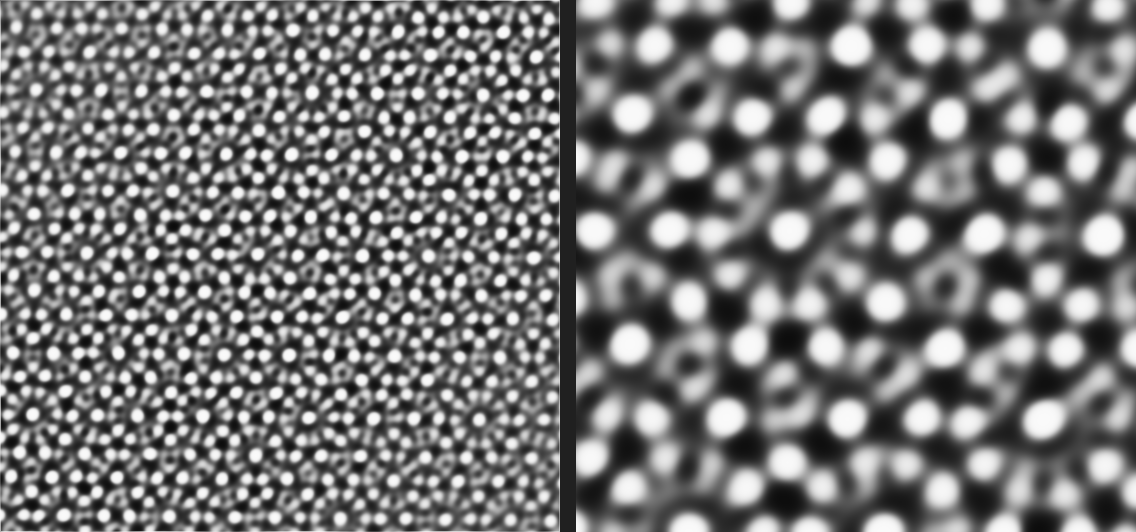
Left: the whole. Right: its middle third, enlarged.
Write a WebGL 2 fragment shader that draws this pattern.

```glsl
#version 300 es
precision highp float;
// Grey quasicrystal surface: tenfold plane waves form bright atoms and dark hollows.

uniform vec2 u_resolution;
out vec4 fragColor;

// Lengths are fractions of the canvas height.
const float TAU = 6.2831853;
const float GOLDEN = 1.618034;
const vec2 CENTRE = vec2(0.4842, 0.5213);  // tenfold centre of the lattice
const float ROW_WAVELENGTH = 0.03802;
const float TILT = 0.0105;                 // clockwise, radians
const float SIDE_STAR = 1.17557;           // wave number ratio of the side star

// Strength of each wave family
const float MAIN_WAVE = 1.0;
const float FINE_WAVE = 0.52;
const float BROAD_WAVE = 0.18;
const float SIDE_WAVE = -0.10;
const float STRETCH = 0.28;                // elongates the atoms
const float STRETCH_ANGLE = 0.87;

// Wear and tone
const float GRAIN = 0.36;
const float CONTRAST = 0.44;
const float MIDPOINT = 0.08;
const float CORNER_FADE = 0.35;
const float RIM = 0.0012;
const vec3 HOLLOW_COLOUR = vec3(0.03);
const vec3 ATOM_COLOUR = vec3(0.98);

vec2 direction(float angle) {
  return vec2(cos(angle), sin(angle));
}

// Five wave axes, each carrying golden-ratio harmonics.
float quasicrystal(vec2 p) {
  float k = TAU / ROW_WAVELENGTH;
  float sum = 0.0;
  for (int i = 0; i < 5; i++) {
    float sideAngle = radians(36.0 * float(i)) - TILT;
    float angle = sideAngle + radians(18.0);
    float phase = k * dot(p, direction(angle));
    float sidePhase = k * SIDE_STAR * dot(p, direction(sideAngle));
    float stretch = 1.0 - STRETCH * cos(2.0 * (angle - STRETCH_ANGLE));
    sum += MAIN_WAVE * cos(phase)
         + FINE_WAVE * stretch * cos(phase * GOLDEN)
         + BROAD_WAVE * cos(phase / GOLDEN)
         + SIDE_WAVE * cos(sidePhase);
  }
  return sum;
}

// Layered sines make each atom slightly different.
float grain(vec2 p) {
  float sum = 0.0;
  for (int i = 1; i <= 6; i++) {
    float n = float(i);
    float scale = ROW_WAVELENGTH * (0.62 + 0.13 * n);
    float bend = 0.9 * sin(dot(p, direction(n * 1.3)) * 31.0 + n);
    sum += cos(TAU * dot(p, direction(n * 2.4)) / scale + n * n + bend);
  }
  return GRAIN * sum;
}

void main() {
  vec2 p = gl_FragCoord.xy / u_resolution.y;
  vec2 size = vec2(u_resolution.x / u_resolution.y, 1.0);

  // Contrast weakens toward the upper left and lower right.
  vec2 uv = p / size - 0.5;
  float fade = 1.0 - CORNER_FADE * smoothstep(0.15, 0.9, abs(uv.x - uv.y));

  // Soft tone curve
  float height = quasicrystal(p - CENTRE) + grain(p);
  float tone = 0.5 + 0.5 * tanh(CONTRAST * fade * (height - MIDPOINT));
  vec3 colour = mix(HOLLOW_COLOUR, ATOM_COLOUR, tone);

  // Thin, uneven light rim
  vec2 edge = min(p, size - p);
  float rim = RIM * (0.6 + 0.6 * sin(p.x * 23.0 + 1.0) * sin(p.y * 27.0 + 2.0));
  float pixel = 1.0 / u_resolution.y;
  float inside = smoothstep(rim - pixel, rim + pixel, min(edge.x, edge.y));
  colour = mix(ATOM_COLOUR, colour, inside);

  fragColor = vec4(colour, 1.0);
}
```
